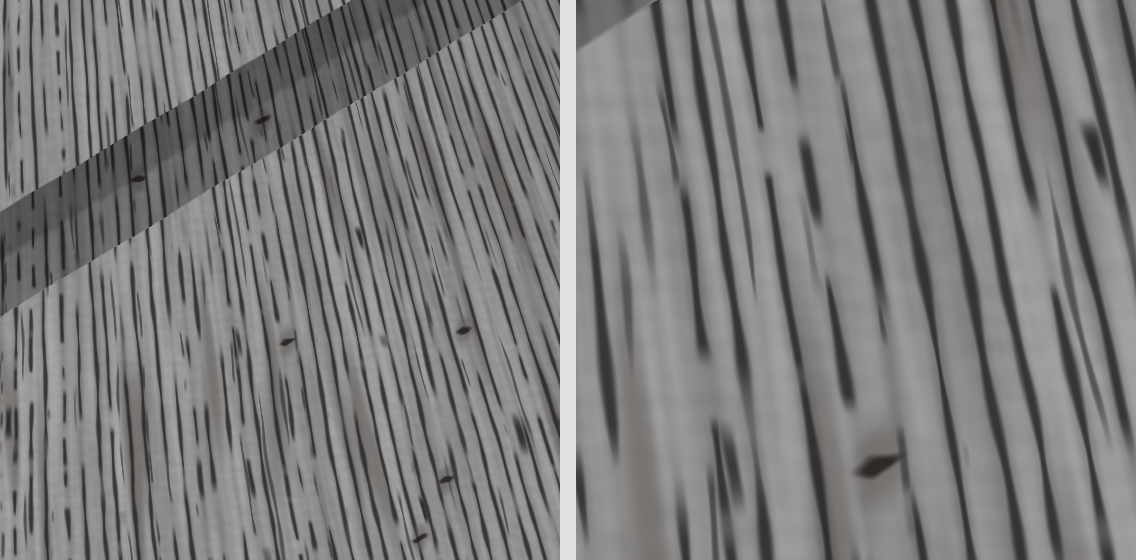
Left, the full canvas; right, a detail of the centre.
Reproduce this texture procedurally as a WebGL 1 fragment shader.

```glsl
precision highp float;
uniform vec2 u_resolution;

float hash(vec2 p) {
  return fract(sin(dot(p, vec2(127.1, 311.7))) * 43758.5);
}

float noise(vec2 p) {
  vec2 cell = floor(p), f = fract(p);
  vec2 w = f * f * f * (f * (f * 6.0 - 15.0) + 10.0);
  float rows[2];
  for (int j = 0; j < 2; j++) {
    float ends[2];
    for (int i = 0; i < 2; i++) {
      vec2 corner = vec2(float(i), float(j));
      float angle = 6.2832 * hash(cell + corner);
      ends[i] = dot(vec2(cos(angle), sin(angle)), f - corner);
    }
    rows[j] = mix(ends[0], ends[1], w.x);
  }
  return mix(rows[0], rows[1], w.y);
}

// Broken dark furrows: x is the sharp core, y the soft halo
vec2 furrows(float across, float along, float count, float cover, float width, float seed) {
  float u = across * count + 0.2 * noise(vec2(across * 9.0 + seed, along * 3.0));
  float id = floor(u);
  float center = 0.5 + 0.32 * (hash(vec2(id, seed)) - 0.5);
  center += 0.10 * noise(vec2(id * 7.31 + seed, along * 11.0));
  float d = abs(fract(u) - center);
  float pace = mix(5.0, 24.0, pow(hash(vec2(id, seed + 3.0)), 2.0));
  float bias = cover + 0.4 * (hash(vec2(id, seed + 5.0)) - 0.5);
  float dash = smoothstep(-0.12, 0.12, noise(vec2(id * 3.77 + seed, along * pace)) + bias);
  float thick = width * (0.85 + 0.9 * noise(vec2(id * 5.13, along * 19.0 + seed)));
  float core = 1.0 - smoothstep(thick * 0.35, thick * 1.7, d);
  float halo = 1.0 - smoothstep(0.0, 0.32, d);
  return vec2(core * dash, halo * (0.35 + 0.65 * dash));
}

void main() {
  vec2 p = gl_FragCoord.xy / u_resolution;

  // Diagonal step: a dark riser above a half-lit ledge
  float slope = p.y - 0.605 * p.x + 0.004 * noise(p * 9.0);
  float belowTop = 1.0 - smoothstep(0.618, 0.623, slope);
  float ragged = slope + 0.012 * noise(p * vec2(45.0, 12.0));
  float ledge = 1.0 - smoothstep(0.526, 0.541, ragged);
  float belowStep = 1.0 - smoothstep(0.432, 0.437, slope);

  // Fibres fan out towards the lower right
  float across = p.x / (1.0 + 0.42 * (1.0 - p.y));
  across += 0.007 * step(slope, 0.62) + 0.006 * step(slope, 0.434);
  across += 0.004 * noise(p * vec2(3.0, 2.5));

  // Pale weathered wood with long streaks and faint cross grain
  float tone = 0.583 + 0.07 * noise(vec2(across * 20.0, p.y * 1.6));
  tone += 0.075 * noise(vec2(across * 75.0, p.y * 2.5 + 7.0));
  tone += 0.04 * noise(vec2(across * 150.0, p.y * 8.0));
  tone += 0.03 * noise(p * vec2(38.0, 90.0));
  tone -= 0.05 * smoothstep(0.5, 1.1, p.x) * smoothstep(-0.2, 0.9, p.y);
  vec3 color = tone * vec3(1.0, 0.997, 0.998);
  float stain = smoothstep(0.12, 0.5, noise(vec2(across * 34.0 + 4.0, p.y * 2.2)));
  color = mix(color, vec3(0.38, 0.36, 0.345), 0.6 * stain);

  // Regular furrows, then sparse hairlines and wide splits
  vec2 lines = furrows(across, p.y, 45.0, 0.16, 0.11, 1.0);
  vec2 hairs = furrows(across, p.y, 31.0, -0.16, 0.06, 17.0);
  vec2 splits = furrows(across, p.y * 0.7, 19.0, -0.40, 0.085, 41.0);
  color *= 1.0 - 0.19 * lines.y;
  float dark = max(lines.x * 0.8, max(hairs.x * 0.6, splits.x * 0.9));
  color = mix(color, vec3(0.145, 0.14, 0.15), dark);

  // Scattered short knots with a brown rim
  for (int i = 0; i < 6; i++) {
    float k = float(i);
    vec2 q = p - vec2(hash(vec2(k, 61.0)), hash(vec2(k, 83.0)));
    q.y -= 0.3 * q.x + 0.006 * noise(p * 60.0);
    float rim = length(q / vec2(0.022, 0.036));
    float knot = length(q / vec2(0.017, 0.007));
    color = mix(color, vec3(0.36, 0.335, 0.32), 0.5 * (1.0 - smoothstep(0.3, 1.0, rim)));
    color = mix(color, vec3(0.13, 0.115, 0.11), 0.85 * (1.0 - smoothstep(0.4, 1.1, knot)));
  }

  // Shadow of the step
  float shade = mix(0.60, 0.73, ledge) + 0.06 * noise(p * vec2(24.0, 8.0));
  color *= mix(1.0, shade, belowTop * (1.0 - belowStep));
  gl_FragColor = vec4(color, 1.0);
}
```
